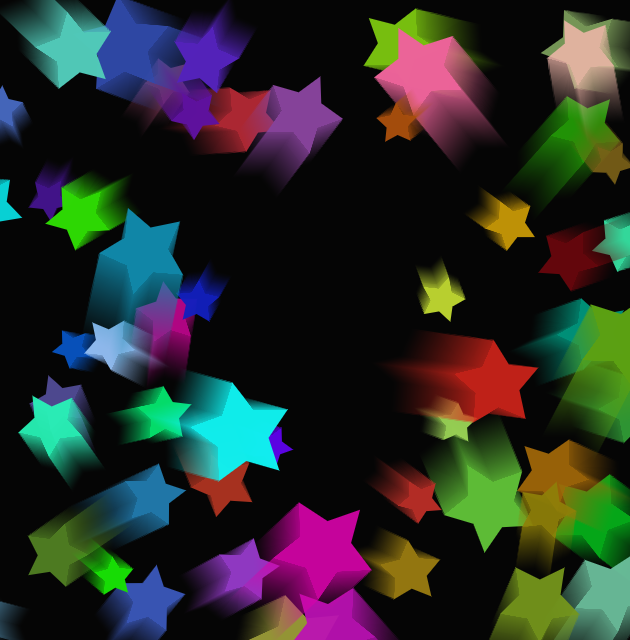
Reproduce this background procedurally as a Shadertoy shader.

```glsl
const int GRID = 8;
const int STAR_COUNT = GRID * GRID;
const vec3 BACKGROUND = vec3(0.021);

vec4 hash4(float n) {
    vec4 p = fract(n * vec4(0.1031, 0.1030, 0.0973, 0.1099));
    p += dot(p, p.wzxy + 33.33);
    return fract((p.xxyz + p.yzzw) * p.zywx);
}

vec3 hsvToRgb(float hue, float saturation, float value) {
    vec3 pure = clamp(abs(fract(hue + vec3(0.0, 2.0, 1.0) / 3.0) * 6.0 - 3.0) - 1.0, 0.0, 1.0);
    return value * mix(vec3(1.0), pure, saturation);
}

vec2 rotate(vec2 p, float angle) {
    float c = cos(angle), s = sin(angle);
    return vec2(c * p.x - s * p.y, s * p.x + c * p.y);
}

// Signed distance to a plump five-pointed star
float starDistance(vec2 p, float radius) {
    const vec2 k1 = vec2(0.80902, -0.58779);
    const vec2 k2 = vec2(-k1.x, k1.y);
    const vec2 edge = 0.52 * vec2(-k1.y, k1.x) - vec2(0.0, 1.0);
    p.x = abs(p.x);
    p -= 2.0 * max(dot(k1, p), 0.0) * k1;
    p -= 2.0 * max(dot(k2, p), 0.0) * k2;
    p.x = abs(p.x);
    p.y -= radius;
    float h = clamp(dot(p, edge) / dot(edge, edge), 0.0, radius);
    return length(p - edge * h) * sign(p.y * edge.x - p.x * edge.y);
}

float coverage(float dist, float pixel) {
    return clamp(0.5 - dist / pixel, 0.0, 1.0);
}

// Marches toward the star; the farther the hit, the fainter the trail
float trailOpacity(vec2 p, vec2 heading, float radius, float reach, float pixel) {
    float travelled = 0.0;
    float opacity = 0.0;
    for (int i = 0; i < 48; i++) {
        float dist = starDistance(p + heading * travelled, radius);
        float fade = pow(max(1.0 - travelled / reach, 0.0), 1.15);
        opacity = max(opacity, coverage(dist, pixel) * fade);
        if (dist < -pixel || travelled > reach) break;
        travelled += max(dist, 0.0015);
    }
    return opacity;
}

// Strongly jittered grid cell, visited in shuffled order
vec2 starCentre(int index, vec2 jitter, vec2 canvas) {
    int cell = (index * 37 + 11) % STAR_COUNT;
    vec2 corner = vec2(cell % GRID, cell / GRID);
    vec2 unit = (corner + 0.5 + 1.7 * (jitter - 0.5)) / float(GRID);
    return (unit * 1.06 - 0.03) * canvas;
}

void mainImage(out vec4 fragColor, in vec2 fragCoord) {
    float pixel = 1.0 / iResolution.y;
    vec2 uv = fragCoord * pixel;
    vec2 canvas = iResolution.xy * pixel;
    vec3 color = BACKGROUND;

    for (int i = 0; i < STAR_COUNT; i++) {
        float id = float(i);
        vec4 place = hash4(id + 17.3);
        vec4 look = hash4(id + 131.7);
        vec4 motion = hash4(id + 271.9);

        // Keep the middle of the canvas empty
        vec2 centre = starCentre(i, place.xy, canvas);
        vec2 fromMiddle = (centre - canvas * vec2(0.53, 0.52)) / vec2(0.16, 0.2);
        if (dot(fromMiddle, fromMiddle) < 1.0) continue;

        float radius = mix(0.031, 0.083, pow(place.z, 1.2));
        float reach = radius * mix(1.0, 2.1, motion.x);
        vec2 p = uv - centre;
        if (length(p) > radius + reach + pixel) continue;

        float spin = 6.28319 * place.w;
        float direction = 6.28319 * motion.y;
        vec2 local = rotate(p, spin);
        vec2 heading = rotate(vec2(1.0, 0.0), direction);

        float body = coverage(starDistance(local, radius), pixel);
        float trail = 0.85 * trailOpacity(local, heading, radius, reach, pixel);
        float solidity = mix(0.8, 1.0, sqrt(motion.z));

        float hue = fract(id * 0.61803 + 0.08 * look.x);
        float saturation = mix(0.25, 1.0, sqrt(look.y));
        float value = mix(0.4, 0.97, sqrt(look.z));
        vec3 tint = hsvToRgb(hue, saturation, value);
        color = mix(color, tint, solidity * max(body, trail));
    }
    fragColor = vec4(color, 1.0);
}
```
